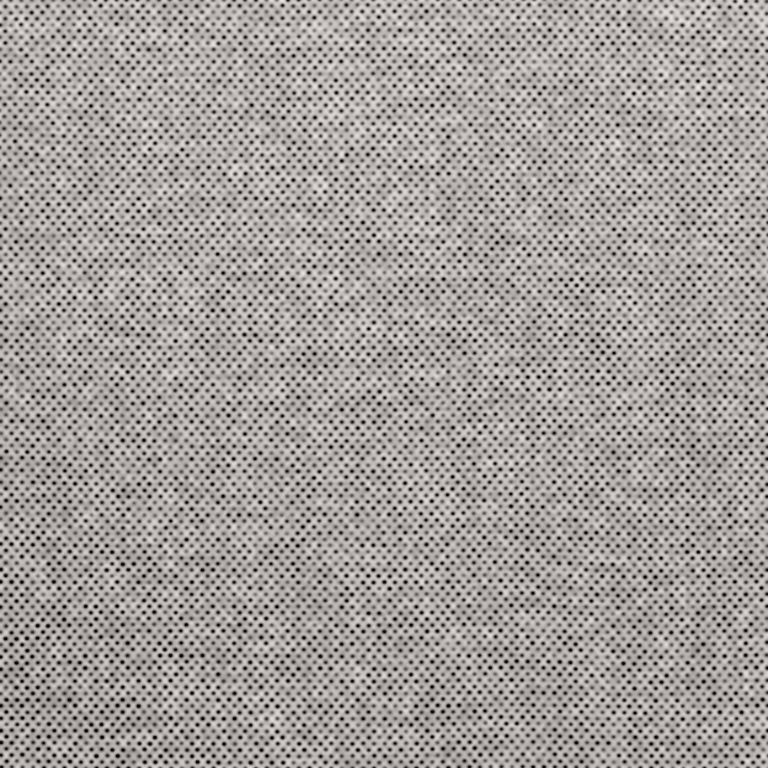
A Shadertoy shader for this texture:

```glsl
// Plain woven cloth: pale grey threads with small dark gaps in staggered rows.
// Gaps sit on a checker lattice found by rotating the cell grid by 45 degrees;
// hashes vary each gap, and stretched noise gives thread slubs and soft shading.

const vec2 CELLS = vec2(144.0, 124.0);    // half repeats across, gap rows down
const vec3 GAP_COLOR = vec3(0.04, 0.015, 0.01);
const vec3 THREAD_COLOR = vec3(0.80, 0.78, 0.77);
const vec2 GAP_STRETCH = vec2(0.88, 1.14); // below one widens the gap
const float GAP_SPREAD = 0.128;           // squared soft radius, in cells
const float GAP_JITTER = 0.12;
const vec2 GAP_STRENGTH = vec2(0.46, 1.16); // weakest and strongest
const float ROW_VARIATION = 0.22;
const float WEAVE_WOBBLE = 0.45;          // bending of the rows, in cells
const float DOME_RELIEF = 0.035;
const float WEFT_AMOUNT = 0.13;
const float WARP_AMOUNT = 0.06;
const float GRAIN_AMOUNT = 0.18;
const float CLOUD_AMOUNT = 0.025;
const float TAU = 6.2832;

float hash(vec2 p) {
    return fract(sin(dot(p, vec2(127.1, 311.7))) * 43758.5453);
}

float noise(vec2 p) {
    vec2 i = floor(p), f = fract(p);
    f = f * f * (3.0 - 2.0 * f);
    return mix(mix(hash(i), hash(i + vec2(1, 0)), f.x),
               mix(hash(i + vec2(0, 1)), hash(i + vec2(1, 1)), f.x), f.y);
}

// Thread brightness at a point in cell units.
float threadTone(vec2 cell, vec2 diagonal, vec2 uv) {
    float dome = -0.5 * (cos(TAU * diagonal.x) + cos(TAU * diagonal.y));
    float weft = noise(cell * vec2(0.25, 1.0) + 60.0) - 0.5;
    float warp = noise(cell * vec2(1.0, 0.2) + 40.0) - 0.5;
    float grain = noise(cell * vec2(1.2, 1.5) + 90.0) - 0.5;
    float cloud = noise(uv * vec2(7.0, 5.0) + 12.0) - 0.5;
    float light = mix(0.91, 0.98, uv.y) - 0.02 * (1.0 - smoothstep(0.0, 0.25, uv.x));
    return light + DOME_RELIEF * dome + WEFT_AMOUNT * weft + WARP_AMOUNT * warp
         + GRAIN_AMOUNT * grain + CLOUD_AMOUNT * cloud;
}

// Darkness of the gap nearest to a point, from 0 to 1.
float gapAmount(vec2 cell, vec2 id, float pixel, vec2 uv) {
    vec2 center = vec2(id.x + id.y, id.x - id.y);
    vec2 jitter = vec2(hash(id + 3.1), hash(id + 8.7)) - 0.5;
    vec2 offset = (cell - center - GAP_JITTER * jitter) * GAP_STRETCH;
    float shape = exp(-dot(offset, offset) / (GAP_SPREAD + 0.1 * pixel * pixel));
    float strength = mix(GAP_STRENGTH.x, GAP_STRENGTH.y, hash(id + 17.3));
    strength += ROW_VARIATION * (noise(center * vec2(0.12, 1.0) + 5.0) - 0.5);
    float corner = 0.15 * (1.0 - smoothstep(0.0, 0.5, length(uv)));
    return clamp(shape * (strength * mix(1.1, 0.9, uv.y) + corner), 0.0, 1.0);
}

void mainImage(out vec4 fragColor, in vec2 fragCoord) {
    vec2 uv = fragCoord / iResolution.xy;
    float pixel = CELLS.x / iResolution.x;

    // Slightly bent weave, then the diagonal lattice with gaps at whole numbers
    vec2 bend = vec2(noise(uv * 6.0), noise(uv * 6.0 + 31.0)) - 0.5;
    vec2 cell = uv * CELLS + WEAVE_WOBBLE * bend;
    vec2 diagonal = 0.5 * vec2(cell.x + cell.y, cell.x - cell.y);
    vec2 id = floor(diagonal + 0.5);

    // Threads, then the soft gaps between them
    vec3 threads = THREAD_COLOR * threadTone(cell, diagonal, uv);
    vec3 color = mix(threads, GAP_COLOR, gapAmount(cell, id, pixel, uv));

    fragColor = vec4(clamp(color, 0.0, 1.0), 1.0);
}
```
